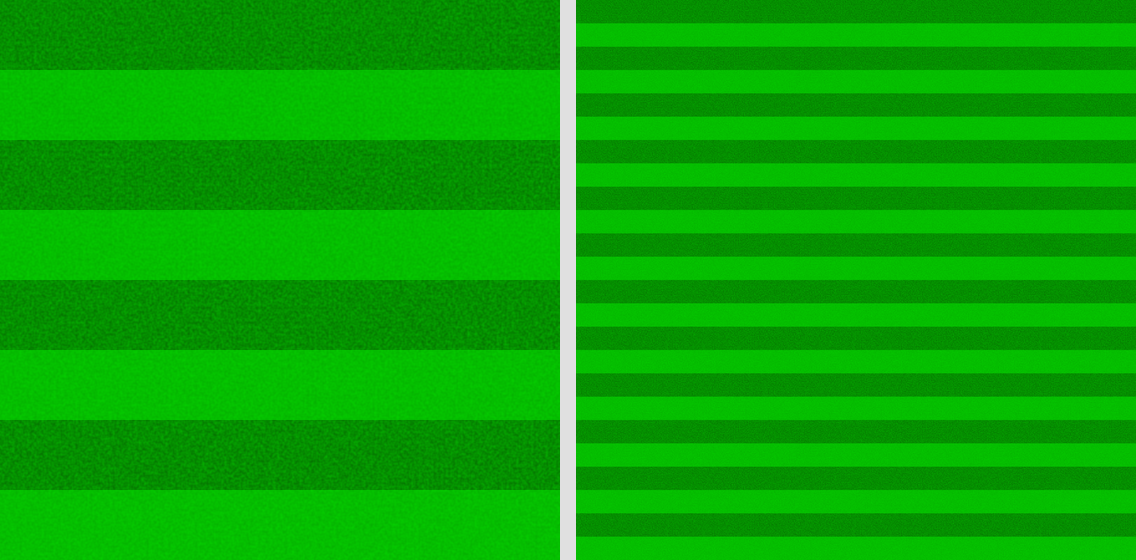
Left: one tile. Right: repeated 3 by 3.
Reproduce this pattern procedurally as a Shadertoy shader.

```glsl
const float STRIPE_PAIRS = 4.0;
const float EDGE_SOFTNESS = 0.001;
const vec3 DARK_GREEN = vec3(0.02, 0.56, 0.0);
const vec3 LIGHT_GREEN = vec3(0.02, 0.745, 0.0);
const float DARK_GRAIN = 0.14;
const float LIGHT_GRAIN = 0.065;

// Unit gradient at a lattice point, wrapped to the period
vec2 latticeGradient(vec2 cell, float period, float seed) {
    cell = mod(cell, period);
    float h = fract(sin(dot(cell, vec2(127.1, 311.7)) + seed) * 43758.5);
    float angle = 6.28319 * h;
    return vec2(cos(angle), sin(angle));
}

// Tiling gradient noise over the unit square
float gradientNoise(vec2 uv, float period, float seed) {
    vec2 p = uv * period;
    vec2 cell = floor(p);
    vec2 f = p - cell;
    vec2 blend = f * f * f * (f * (f * 6.0 - 15.0) + 10.0);
    vec2 right = vec2(1.0, 0.0);
    vec2 up = vec2(0.0, 1.0);
    float a = dot(latticeGradient(cell, period, seed), f);
    float b = dot(latticeGradient(cell + right, period, seed), f - right);
    float c = dot(latticeGradient(cell + up, period, seed), f - up);
    float d = dot(latticeGradient(cell + 1.0, period, seed), f - 1.0);
    return mix(mix(a, b, blend.x), mix(c, d, blend.x), blend.y);
}

// Fine speckle with a faint broader mottling
float turfGrain(vec2 uv) {
    return 0.75 * gradientNoise(uv, 150.0, 1.3)
         + 0.65 * gradientNoise(uv, 230.0, 4.7)
         + 0.20 * gradientNoise(uv, 40.0, 8.1);
}

// 1 inside light stripes, 0 inside dark ones; the lowest stripe is light
float stripeMask(float y, float pairs, float softness) {
    float wave = abs(fract(y * pairs - 0.25) - 0.5);
    float edgeDistance = (wave - 0.25) / pairs;
    return smoothstep(-softness, softness, edgeDistance);
}

void mainImage(out vec4 fragColor, in vec2 fragCoord) {
    vec2 uv = fragCoord / iResolution.xy;
    float light = stripeMask(uv.y, STRIPE_PAIRS, EDGE_SOFTNESS);

    // Grain is stronger on the dark stripes and leaves the red channel flat
    vec3 color = mix(DARK_GREEN, LIGHT_GREEN, light);
    color.g += turfGrain(uv) * mix(DARK_GRAIN, LIGHT_GRAIN, light);

    fragColor = vec4(clamp(color, 0.0, 1.0), 1.0);
}
```
